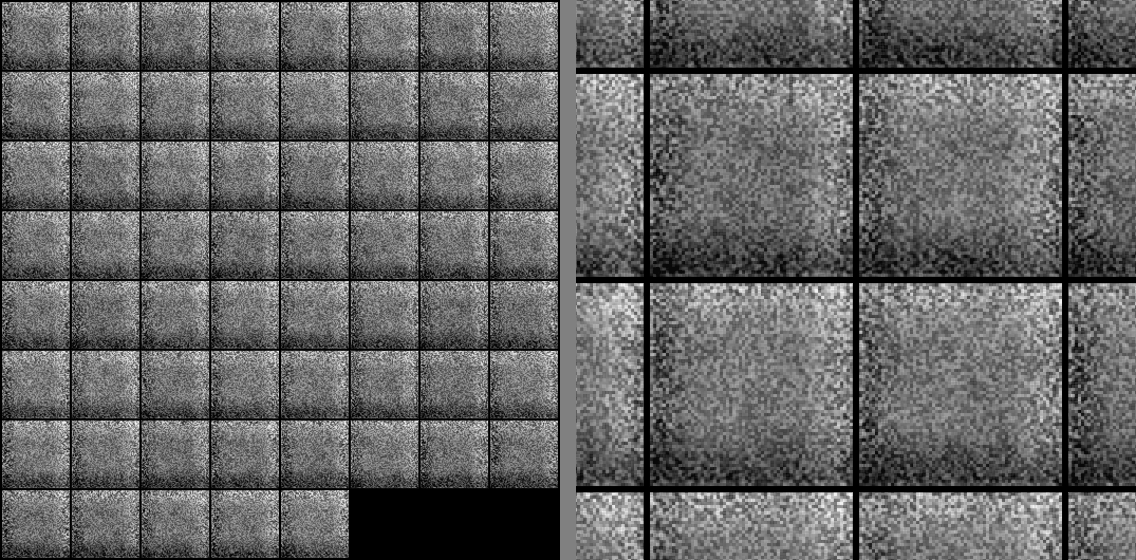
Left, the full canvas; right, a detail of the centre.
Write a Shadertoy shader that draws this pattern.

```glsl
#define TILES 8.0
#define TILE_SIZE 64.0
#define GAP 2.0
#define LAST_ROW_TILES 5.0
#define BASE_GREY 0.445
#define GRAIN_CENTRE 0.27
#define GRAIN_EDGE 0.46
#define WEAVE_AMOUNT 0.045
#define CLOUD_AMOUNT 0.022
#define TILE_VARIATION 0.055
#define RIM_LIFT 0.09

const float PITCH = TILE_SIZE + GAP;
const float SHEET = TILES * PITCH + GAP;

float hash(vec2 p) {
    vec3 q = fract(vec3(p.xyx) * 0.1031);
    q += dot(q, q.yzx + 33.33);
    return fract((q.x + q.y) * q.z);
}

// Square grains with softened borders and constant contrast
float grain(vec2 p, float pixel) {
    p -= 0.5;
    vec2 cell = floor(p);
    float soft = clamp(0.5 * pixel, 0.15, 0.5);
    vec2 w = clamp((fract(p) - 0.5) / (2.0 * soft) + 0.5, 0.0, 1.0);
    float low = mix(hash(cell), hash(cell + vec2(1, 0)), w.x);
    float high = mix(hash(cell + vec2(0, 1)), hash(cell + 1.0), w.x);
    vec2 power = w * w + (1.0 - w) * (1.0 - w);
    return (mix(low, high, w.y) - 0.5) / sqrt(power.x * power.y);
}

// Short crossed threads, four grains per period
float weave(vec2 p) {
    float bend = 0.9 * sin(p.y * 0.83) + 0.6 * sin(p.x * 0.37);
    return sin(p.x * 1.571 + bend) * sin(p.y * 1.571 - bend)
         + 0.5 * sin((p.x + p.y) * 1.05 + bend);
}

// Slow blotches that differ in every tile
float clouds(vec2 p, float seed) {
    float phase = seed * 40.0;
    return sin(p.x * 0.13 + phase + sin(p.y * 0.11 + phase * 1.7))
         * sin(p.y * 0.15 - phase * 0.6)
         + 0.5 * sin(p.x * 0.31 + p.y * 0.22 + phase * 2.3);
}

// Light top and right bands, dark left and bottom bands
float shading(vec2 uv) {
    float s = 0.12 * smoothstep(0.65, 0.95, uv.y);
    s -= 0.24 * (1.0 - smoothstep(0.0, 0.35, uv.y));
    s -= 0.10 * (1.0 - smoothstep(0.04, 0.25, uv.x));
    s += 0.09 * smoothstep(0.70, 0.86, uv.x);
    s -= 0.12 * smoothstep(0.93, 1.0, uv.x);
    return s;
}

void mainImage(out vec4 fragColor, in vec2 fragCoord) {
    float pixel = SHEET / min(iResolution.x, iResolution.y);
    vec2 p = fragCoord / iResolution.xy * SHEET - 0.5 * GAP;
    vec2 tile = floor(p / PITCH);
    vec2 local = mod(p, PITCH) - 0.5 * GAP;
    vec2 uv = local / TILE_SIZE;
    float seed = hash(tile + 17.0);

    // Tile outline and the unfilled end of the bottom row
    vec2 inset = 0.5 * TILE_SIZE - abs(local - 0.5 * TILE_SIZE);
    float edge = min(inset.x, inset.y);
    float mask = clamp(edge / pixel + 0.5, 0.0, 1.0);
    if (tile.y < 0.5 && tile.x > LAST_ROW_TILES - 0.5) mask = 0.0;

    // Grain and weave grow stronger towards the borders
    float border = 1.0 - smoothstep(2.0, 15.0, edge);
    float grey = BASE_GREY + shading(uv) + TILE_VARIATION * (seed - 0.5);
    grey += CLOUD_AMOUNT * clouds(local, seed);
    grey += WEAVE_AMOUNT * (0.6 + border) * weave(local);
    float contrast = mix(GRAIN_CENTRE, GRAIN_EDGE, border);
    contrast *= mix(0.65, 1.0, smoothstep(0.0, 0.3, uv.y));
    grey += contrast * grain(local + tile * 97.0, pixel);
    grey += RIM_LIFT * (1.0 - smoothstep(0.8, 1.8, min(local.y, inset.x)));

    fragColor = vec4(vec3(clamp(grey, 0.03, 0.95) * mask), 1.0);
}
```
